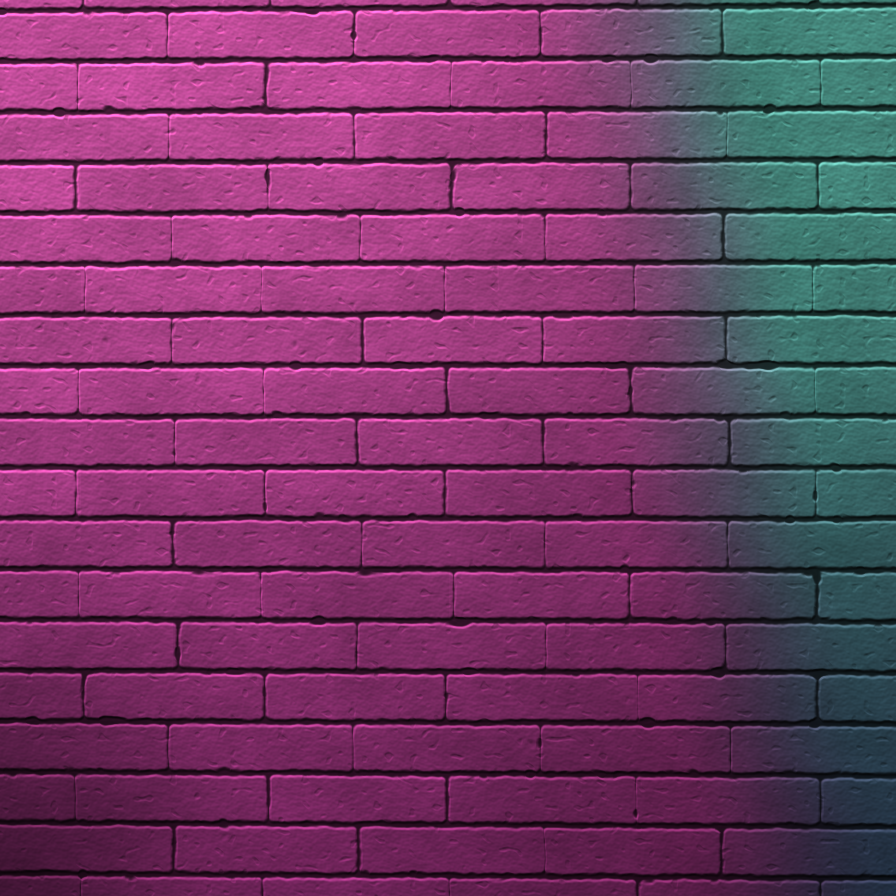
A three.js fragment shader for this texture:

```glsl
varying vec2 vUv;

float hash(vec2 p) {
  return fract(sin(dot(p, vec2(127.1, 311.7))) * 43758.55);
}

vec2 gradient(vec2 cell) {
  float angle = 6.2832 * hash(cell);
  return vec2(cos(angle), sin(angle));
}

float noise(vec2 p) {
  vec2 i = floor(p), f = fract(p);
  vec2 u = f * f * f * (f * (f * 6.0 - 15.0) + 10.0);
  vec2 e = vec2(0.0, 1.0);
  float low = mix(dot(gradient(i), f), dot(gradient(i + e.yx), f - e.yx), u.x);
  float high = mix(dot(gradient(i + e.xy), f - e.xy), dot(gradient(i + 1.0), f - 1.0), u.x);
  return mix(low, high, u.y);
}

// Running bond: x counts bricks across, y counts rows from the top
vec2 bond(vec2 p) {
  float y = 0.5 + (p.y - 0.5) * (1.0 - 0.012 * p.x);
  float row = (1.0 - y) * 17.66 - 0.21;
  return vec2(p.x * 4.86 - 0.937 + 0.5 * mod(floor(row), 2.0), row);
}

// Relief of the painted wall: 0 in the joints, about 1 on the brick faces
float relief(vec2 p) {
  vec2 warped = p + 0.0016 * vec2(noise(p * 34.0), noise(p * 27.0 + 40.0));
  vec2 b = bond(warped);
  float row = floor(b.y), joint = floor(b.x + 0.5);
  float shift = (hash(vec2(joint, row)) - 0.5) * 0.06;
  float across = abs(b.x - joint - shift) / 4.86;
  float down = min(fract(b.y), 1.0 - fract(b.y)) / 17.66;

  // Some upright joints are nearly filled with paint
  across += 0.001 + 0.0028 * hash(vec2(joint, row) + 9.3);
  float edge = 0.008 - length(max(0.008 - vec2(across, down), 0.0));
  edge += 0.0016 * noise(p * 95.0);
  edge -= 0.014 * max(noise(p * 38.0 + 7.0) - 0.34, 0.0);

  float face = smoothstep(0.0008, 0.0056, edge);
  float grit = 0.16 * noise(p * vec2(125.0, 175.0)) + 0.10 * noise(p * vec2(240.0, 310.0));
  float pits = 0.28 * smoothstep(0.27, 0.5, noise(p * vec2(75.0, 105.0) + 21.0));
  return face + (0.35 + 0.65 * face) * (grit - pits);
}

// Coloured light: magenta on the left, teal on the right, dimmer below
vec3 glow(vec2 p) {
  vec3 magenta = mix(vec3(0.41, 0.13, 0.33), vec3(0.73, 0.29, 0.58), smoothstep(-0.1, 0.95, p.y));
  vec3 teal = mix(vec3(0.13, 0.18, 0.25), vec3(0.25, 0.49, 0.45), smoothstep(-0.05, 0.8, p.y));
  magenta *= 1.0 - 0.17 * smoothstep(0.3, 0.75, p.x);
  magenta *= 1.0 - 0.38 * smoothstep(0.45, 0.0, length(p * vec2(1.5, 1.0)));
  float start = mix(0.76, 0.59, p.y) + 0.03 * noise(p * 6.0);
  float blend = smoothstep(0.0, 1.0, (p.x - start) / 0.25);
  return mix(magenta, teal, blend) * (1.0 - 0.4 * blend * (1.0 - blend));
}

void main() {
  float height = relief(vUv);
  float slope = height - relief(vUv + vec2(-0.0007, 0.002));
  vec3 color = glow(vUv);

  // Tone of each brick and broad stains in the paint
  color *= 0.97 + 0.07 * hash(floor(bond(vUv)) + 3.7);
  color *= 1.0 + 0.10 * noise(vUv * vec2(9.0, 16.0)) + 0.08 * noise(vUv * 45.0);

  // Raking light from above, with shade gathered in the joints
  color *= mix(0.36, 1.0, smoothstep(-0.05, 0.85, height));
  color *= clamp(1.0 + 0.95 * slope, 0.3, 1.6);
  color += vec3(0.10, 0.04, 0.06) * max(slope - 0.1, 0.0);

  gl_FragColor = vec4(color, 1.0);
}
```
